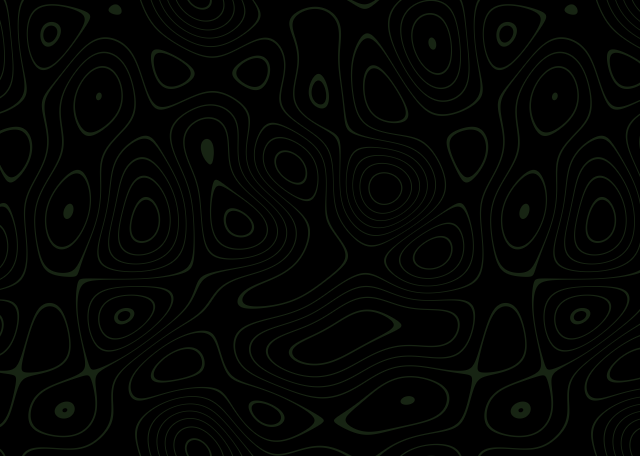
Give the GLSL for this background, as a Shadertoy shader.

```glsl
#define TAU 6.28318
#define SEED 4.7
#define MAX_WAVES 6          // highest wave count per tile
#define WAVE_CENTRE 3.3      // dominant wave count per tile
#define WAVE_SPREAD 0.8
#define LEVEL_STEP 0.6       // height between contours
#define LINE_SHARE 0.105     // part of each step that is inked
#define GROUND vec3(0.0)
#define INK vec3(0.092, 0.143, 0.073)

float hash(vec2 k) {
    return fract(sin(dot(k, vec2(12.9898, 78.233)) + SEED) * 43758.5);
}

// Tileable terrain of layered sines: xy = slope, z = height, unit variance
vec3 terrain(vec2 p) {
    vec3 sum = vec3(0.0);
    float power = 0.0;
    for (int y = 0; y <= MAX_WAVES; y++) {
        for (int x = -MAX_WAVES; x <= MAX_WAVES; x++) {
            if (y == 0 && x <= 0) continue;   // mirrored duplicates
            vec2 k = vec2(float(x), float(y));
            float offset = (length(k) - WAVE_CENTRE) / WAVE_SPREAD;
            float amp = exp(-0.5 * offset * offset);
            float phase = TAU * (dot(k, p) + hash(k));
            sum += amp * vec3(-TAU * k * sin(phase), cos(phase));
            power += 0.5 * amp * amp;
        }
    }
    return sum * inversesqrt(power);
}

// Pixel coverage of a band around each level; flat ground widens the band
float contour(vec3 ground, float pixel) {
    float level = ground.z / LEVEL_STEP;
    float dist = abs(fract(level) - 0.5);
    float footprint = max(length(ground.xy) * pixel / LEVEL_STEP, 1e-4);
    float halfBand = 0.5 * LINE_SHARE;
    float nearEdge = clamp((halfBand - dist) / footprint + 0.5, 0.0, 1.0);
    float farEdge = clamp((halfBand + dist) / footprint + 0.5, 0.0, 1.0);
    return max(nearEdge + farEdge - 1.0, 0.0);
}

void mainImage(out vec4 fragColor, in vec2 fragCoord) {
    // The tile is one canvas height wide
    vec2 p = fragCoord / iResolution.y;
    float line = contour(terrain(p), 1.0 / iResolution.y);
    fragColor = vec4(mix(GROUND, INK, line), 1.0);
}
```
